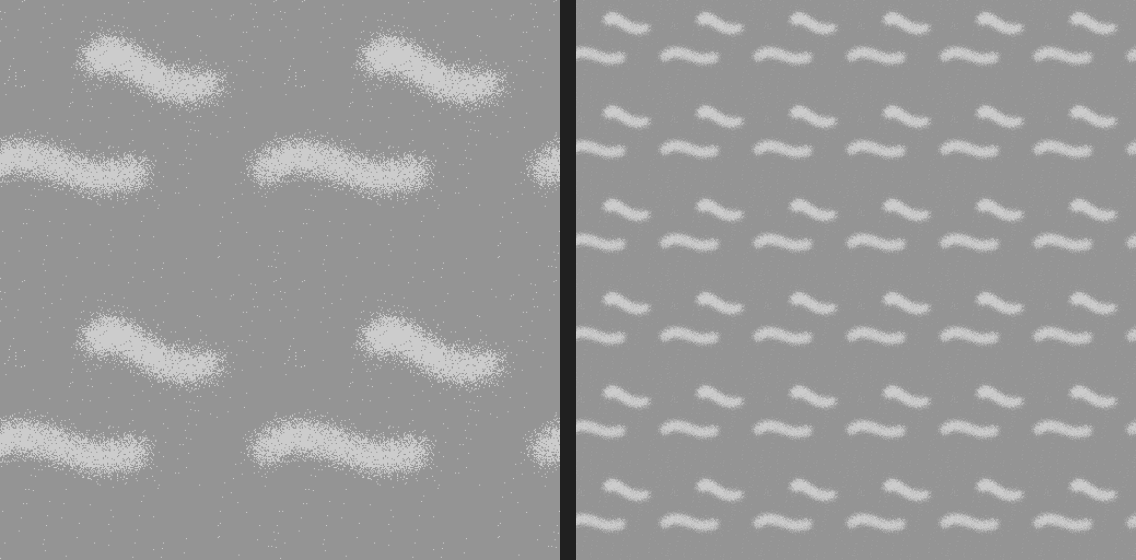
Left, the tile; right, the same tile 3 across and 3 down.
Give the GLSL for this pattern, as a three.js fragment shader.

```glsl
// Two sprayed, S-shaped drifts of light grain and a small pinch of specks on flat grey.
// Soft blobs summed along Bezier strokes give a spray density; each cell of a fine
// wrapping grid compares it with a hash to decide whether a grain lands there.
varying vec2 vUv;

const float REPEATS = 2.0;        // tiles across and up
const float GRID = 256.0;         // grain cells per tile side
const int BLOBS = 20;             // spray blobs along each stroke
const float BLOB_RADIUS = 0.045;  // in tile widths
const float SPRAY = 20.0;         // total paint per stroke
const int SPECKS = 10;
const vec2 SPECK_CENTRE = vec2(0.068, 0.727);
const vec2 SPECK_SPREAD = vec2(0.10, 0.075);
const vec3 GROUND = vec3(0.58);
const vec3 GRAIN = vec3(0.80);
const vec3 SPECK = vec3(0.88);

float hash(vec2 p) {
  return fract(sin(dot(p, vec2(12.9898, 78.233))) * 43758.5453);
}

vec2 bezier(vec2 a, vec2 b, vec2 c, vec2 d, float t) {
  float s = 1.0 - t;
  return s * s * s * a + 3.0 * s * s * t * b + 3.0 * s * t * t * c + t * t * t * d;
}

// Soft round blob, measured to its nearest wrapped copy
float blob(vec2 p, vec2 centre) {
  vec2 d = p - centre;
  d -= floor(d + 0.5);
  return exp(-dot(d, d) / (BLOB_RADIUS * BLOB_RADIUS));
}

// Chance that a grain covers point p of the tile
float sprayCoverage(vec2 p) {
  float paint = 0.0;
  for (int i = 0; i < BLOBS; i++) {
    float t = (float(i) + 0.5) / float(BLOBS);
    paint += blob(p, bezier(vec2(0.339, 0.776), vec2(0.430, 0.896),
                            vec2(0.560, 0.609), vec2(0.760, 0.708), t));
    paint += blob(p, bezier(vec2(0.932, 0.380), vec2(1.125, 0.555),
                            vec2(1.263, 0.283), vec2(1.505, 0.396), t));
  }
  return 1.0 - exp(-paint * SPRAY / float(BLOBS));
}

vec3 cellColour(vec2 cell) {
  cell = mod(cell, GRID);
  float covered = step(hash(cell + 0.5), sprayCoverage((cell + 0.5) / GRID));
  vec3 colour = mix(GROUND, GRAIN, covered);

  // Loose specks, one cell each
  for (int i = 0; i < SPECKS; i++) {
    vec2 jitter = vec2(hash(vec2(float(i), 3.7)), hash(vec2(float(i), 9.2))) - 0.5;
    vec2 offset = abs(cell - floor((SPECK_CENTRE + jitter * SPECK_SPREAD) * GRID));
    if (max(offset.x, offset.y) < 0.5) colour = SPECK;
  }
  return colour;
}

void main() {
  vec2 grid = vUv * REPEATS * GRID;
  vec2 pixel = max(fwidth(grid), vec2(0.0001));

  // Blend neighbouring cells only across one pixel at their shared edges
  vec2 base = floor(grid - 0.5);
  vec2 w = clamp((fract(grid - 0.5) - 0.5) / pixel + 0.5, 0.0, 1.0);
  vec3 lower = mix(cellColour(base), cellColour(base + vec2(1.0, 0.0)), w.x);
  vec3 upper = mix(cellColour(base + vec2(0.0, 1.0)), cellColour(base + 1.0), w.x);
  gl_FragColor = vec4(mix(lower, upper, w.y), 1.0);
}
```
